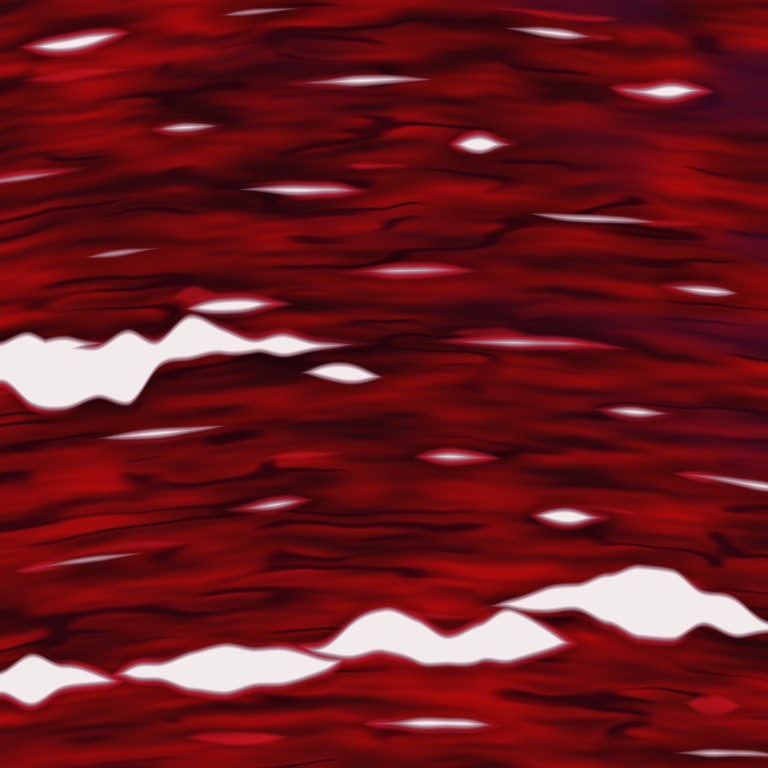
Write a Shadertoy shader that draws this texture.

```glsl
// Stained fibrous tissue: crimson strands follow a shallow arch, split by pale tears.
// Stretched value noise gives strands and creases; loops scatter lens-shaped tears
// and glossy red streaks along the same curved flow.

#define ARCH 0.14            // curvature of the strands
#define STRANDS 58.0         // strand count over the canvas height
#define CONTRAST 1.75        // tonal spread of the strands
#define CREASE 0.85          // strength of the dark creases
#define BIG_TEARS 5
#define SMALL_TEARS 26
#define STREAKS 13
#define DARK_RED vec3(0.20, 0.030, 0.050)
#define BRIGHT_RED vec3(0.65, 0.040, 0.045)
#define GLOSS_RED vec3(0.78, 0.070, 0.120)
#define LILAC vec3(0.62, 0.440, 0.500)
#define PALE vec3(0.95, 0.920, 0.925)

float hash(vec2 p) {
    vec3 q = fract(p.xyx * 0.1031);
    q += dot(q, q.yzx + 33.33);
    return fract((q.x + q.y) * q.z);
}

float noise(vec2 p) {
    vec2 cell = floor(p), f = fract(p);
    f = f * f * (3.0 - 2.0 * f);
    float low = mix(hash(cell), hash(cell + vec2(1, 0)), f.x);
    float high = mix(hash(cell + vec2(0, 1)), hash(cell + vec2(1, 1)), f.x);
    return mix(low, high, f.y);
}

// Straightens the arched strands so that they run along x
vec2 flow(vec2 p) {
    float bend = ARCH * (p.x - 0.55) * (p.x - 0.55);
    float sway = 0.016 * (noise(p * vec2(5.0, 4.0) + 17.0) - 0.5);
    return vec2(p.x, p.y + bend + sway);
}

// Depth inside an uneven lens: positive within, negative outside
float lens(vec2 p, vec2 center, vec2 halfSize, float seed) {
    vec2 d = p - center;
    float t = d.x / halfSize.x;
    float skew = 0.6 * (hash(vec2(seed, 3.0)) - 0.5) * clamp(t, -1.0, 1.0);
    float ragged = 0.9 * (noise(vec2(p.x * 24.0, seed * 7.0)) - 0.5);
    float wander = halfSize.y * (noise(vec2(p.x * 12.0, seed * 7.0 + 40.0)) - 0.5);
    return halfSize.y * (1.0 - t * t) * (1.0 + skew + ragged) - abs(d.y - wander);
}

// Strand tones, thin broken creases and violet stain
vec3 tissue(vec2 p, vec2 q) {
    q.y += 0.012 * (noise(q * vec2(11.0, 16.0)) - 0.5);
    q.y += 0.005 * (noise(q * vec2(28.0, 30.0) + 9.0) - 0.5);
    float strand = noise(q * vec2(8.0, STRANDS));
    float fine = noise(q * vec2(17.0, STRANDS * 2.1) + 31.0);
    float broad = noise(q * vec2(3.0, 12.0) + 57.0);
    float tone = 0.5 * strand + 0.25 * fine + 0.25 * broad;
    vec3 color = mix(DARK_RED, BRIGHT_RED, clamp(0.5 + CONTRAST * (tone - 0.5), 0.0, 1.0));

    float ridge = noise(q * vec2(7.0, STRANDS * 0.9) + 83.0);
    float line = 1.0 - smoothstep(0.02, 0.15, abs(ridge - 0.5));
    float broken = smoothstep(0.48, 0.78, noise(q * vec2(10.0, STRANDS * 0.7) + 121.0));
    color = mix(color, vec3(0.15, 0.015, 0.05), CREASE * line * broken);

    float stain = smoothstep(0.48, 0.85, noise(q * vec2(5.0, 17.0) + 143.0));
    stain *= smoothstep(1.0, 1.75, p.x + p.y);
    return mix(color, vec3(0.24, 0.04, 0.16), 0.7 * stain);
}

void mainImage(out vec4 fragColor, in vec2 fragCoord) {
    vec2 p = fragCoord / iResolution.y;
    vec2 q = flow(p);
    vec3 color = tissue(p, q);

    // Glossy red streaks
    float gloss = -1.0;
    for (int i = 0; i < STREAKS; i++) {
        float k = float(i);
        float r = hash(vec2(k, 11.0));
        vec2 center = vec2(fract(0.31 + k * 0.618), (k + r) / float(STREAKS));
        vec2 halfSize = vec2(mix(0.03, 0.10, r), mix(0.004, 0.011, hash(vec2(k, 23.0))));
        gloss = max(gloss, lens(q, flow(center), halfSize, k + 60.0));
    }
    float sheen = 0.55 + 0.45 * noise(q * vec2(14.0, 95.0));
    color = mix(color, GLOSS_RED, sheen * smoothstep(-0.002, 0.006, gloss));

    // Wide tears: a rising row near the bottom and one long tear at mid-left
    float gap = -1.0;
    for (int i = 0; i < BIG_TEARS; i++) {
        float k = float(i);
        bool upper = i == BIG_TEARS - 1;
        vec2 center = upper ? vec2(0.13, 0.53) : vec2(0.03 + 0.27 * k, 0.10 + 0.034 * k);
        float halfLength = upper ? 0.32 : 0.12 + 0.025 * k;
        float halfHeight = mix(0.030, 0.036, hash(vec2(k, 41.0)));
        gap = max(gap, lens(q, flow(center), vec2(halfLength, halfHeight), k + 5.0));
    }

    // Narrow slits, mostly above the wide row
    for (int i = 0; i < SMALL_TEARS; i++) {
        float k = float(i);
        float r = hash(vec2(k, 71.0));
        float height = fract(0.27 + 0.8 * (k + r) / float(SMALL_TEARS));
        vec2 center = vec2(fract(0.12 + k * 0.618), height);
        vec2 halfSize = vec2(mix(0.03, 0.075, hash(vec2(k, 83.0))), mix(0.002, 0.010, r));
        gap = max(gap, lens(q, flow(center), halfSize, k + 20.0));
    }

    // Shaded surround, pink fringe, lilac edge and pale opening
    color *= 1.0 - 0.18 * smoothstep(-0.03, -0.008, gap);
    float fringe = smoothstep(0.3, 0.75, noise(q * vec2(7.0, 28.0) + 201.0));
    color = mix(color, vec3(0.70, 0.09, 0.17), fringe * smoothstep(-0.010, -0.002, gap));
    color = mix(color, LILAC, smoothstep(-0.003, 0.0015, gap));
    color = mix(color, PALE, smoothstep(0.0005, 0.006, gap));
    fragColor = vec4(color, 1.0);
}
```
